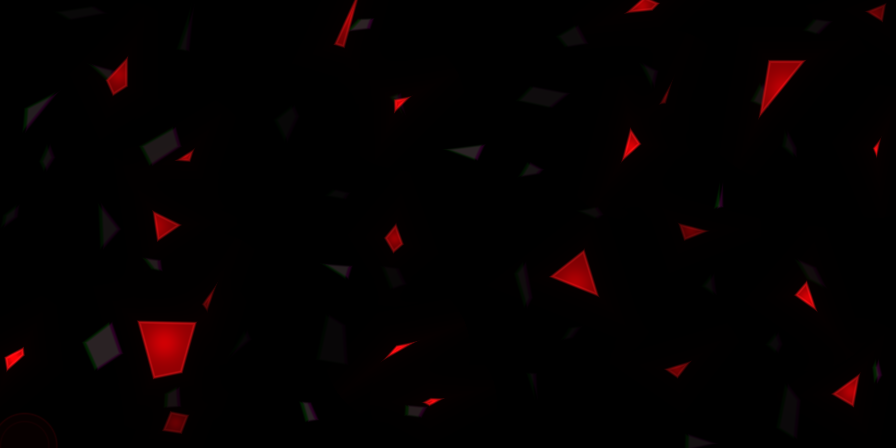
A Shadertoy shader for this background:

```glsl
const int RED_COUNT = 23;
const int GHOST_COUNT = 40;
const float RED_MIN_RADIUS = 0.032;
const float RED_EXTRA_RADIUS = 0.064;
const float GHOST_MIN_RADIUS = 0.022;
const float GHOST_EXTRA_RADIUS = 0.045;
const float EDGE_SOFTNESS = 0.0035;
const float RIM_WIDTH = 0.007;
const float FRINGE_SHIFT = 0.0035;
const float HALO_REACH = 0.03;
const float HALO_STRENGTH = 0.035;
const vec3 RED = vec3(1.0, 0.0, 0.02);
const vec3 RIM_COLOR = vec3(0.22, 0.07, 0.07);
const vec3 GHOST_COLOR = vec3(1.0, 0.82, 0.87);
const vec3 RING_COLOR = vec3(0.13, 0.0, 0.005);
const vec2 RING_CENTER = vec2(0.055, 0.005);
const float RING_RADIUS = 0.072;
const vec2 SPREAD_STEP = vec2(0.7549, 0.5698);
const float TAU = 6.28319;

vec4 hash4(float n) {
    vec4 p = fract(n * vec4(0.1031, 0.1030, 0.0973, 0.1099));
    p += dot(p, p.wzxy + 33.33);
    return fract((p.xxyz + p.yzzw) * p.zywx);
}

// Evenly spread but irregular positions
vec2 scatter(float index, vec2 offset, vec2 jitter, float aspect) {
    vec2 cell = fract(offset + index * SPREAD_STEP + 0.1 * (jitter - 0.5));
    return cell * vec2(aspect, 1.0);
}

vec2 shardCorner(int k, int sides, vec4 jitter, float radius, float flatness, float turn) {
    int id = k % sides;
    float angle = TAU * (float(id) + 0.75 * (jitter[id] - 0.5)) / float(sides);
    vec2 v = radius * vec2(cos(angle), flatness * sin(angle));
    float c = cos(turn), s = sin(turn);
    return vec2(c * v.x - s * v.y, s * v.x + c * v.y);
}

// Convex polygon as the intersection of its edge half-planes
float shardDistance(vec2 p, int sides, vec4 jitter, float radius, float flatness, float turn) {
    float d = -1.0;
    vec2 a = shardCorner(0, sides, jitter, radius, flatness, turn);
    for (int k = 1; k <= sides; k++) {
        vec2 b = shardCorner(k, sides, jitter, radius, flatness, turn);
        vec2 edge = normalize(b - a);
        d = max(d, dot(p - a, vec2(edge.y, -edge.x)));
        a = b;
    }
    return d;
}

float cover(float d) {
    return 1.0 - smoothstep(-EDGE_SOFTNESS, EDGE_SOFTNESS, d);
}

// Dim grey shards with green and magenta fringes
vec3 ghostLayer(vec2 uv, float aspect) {
    vec3 light = vec3(0.0);
    for (int i = 0; i < GHOST_COUNT; i++) {
        float n = float(i);
        vec4 place = hash4(n + 211.0), look = hash4(n + 467.0), jitter = hash4(n + 811.0);
        vec2 p = uv - scatter(n, vec2(0.31, 0.12), place.xy, aspect);
        float radius = GHOST_MIN_RADIUS + GHOST_EXTRA_RADIUS * look.x * look.x;
        if (length(p) > radius + 0.02) continue;
        int sides = place.z < 0.35 ? 3 : 4;
        float flatness = mix(0.25, 0.85, look.y);
        float turn = TAU * look.z;
        vec2 shift = vec2(FRINGE_SHIFT, 0.0);
        float green = cover(shardDistance(p + shift, sides, jitter, radius, flatness, turn));
        float magenta = cover(shardDistance(p - shift, sides, jitter, radius, flatness, turn));
        float level = 0.03 + 0.14 * pow(look.w, 2.5);
        light += level * GHOST_COLOR * vec3(magenta, green, magenta);
    }
    return light;
}

// Bright red shards, few large and many small
vec3 redLayer(vec3 color, vec2 uv, float aspect) {
    for (int i = 0; i < RED_COUNT; i++) {
        float n = float(i);
        float rank = 1.0 - n / float(RED_COUNT);
        float large = pow(rank, 4.0);
        vec4 place = hash4(n + 37.0), look = hash4(n + 131.0), jitter = hash4(n + 307.0);
        vec2 p = uv - scatter(n, vec2(0.14, 0.24), place.xy, aspect);
        float radius = RED_MIN_RADIUS * mix(0.6, 1.2, look.x) + RED_EXTRA_RADIUS * large;
        if (length(p) > radius + 4.0 * HALO_REACH) continue;
        int sides = place.z < 0.55 ? 3 : 4;
        float flatness = mix(mix(0.22, 0.75, look.y), 0.9, smoothstep(0.5, 0.8, large));
        float turn = mix(0.1, 1.5, look.z);
        float d = shardDistance(p, sides, jitter, radius, flatness, turn);
        float level = mix(mix(0.3, 1.0, look.w), 0.72, large);
        float core = exp(-dot(p, p) / (0.2 * radius * radius));
        float rim = smoothstep(-RIM_WIDTH, -0.3 * RIM_WIDTH, d);
        vec3 fill = RED * level * (0.78 + 0.35 * core) + RIM_COLOR * rim * level;
        color += RED * HALO_STRENGTH * level * exp(-max(d, 0.0) / HALO_REACH);
        color = mix(color, fill, cover(d));
    }
    return color;
}

// Faint double ring in the corner
vec3 cornerRing(vec2 uv) {
    float r = length(uv - RING_CENTER);
    float outer = cover(abs(r - RING_RADIUS) - 0.001);
    float inner = cover(abs(r - 0.75 * RING_RADIUS) - 0.001);
    float disc = cover(r - RING_RADIUS);
    return RING_COLOR * (outer + 0.5 * inner + 0.2 * disc);
}

void mainImage(out vec4 fragColor, in vec2 fragCoord) {
    vec2 uv = fragCoord / iResolution.y;
    float aspect = iResolution.x / iResolution.y;
    vec3 color = ghostLayer(uv, aspect) + cornerRing(uv);
    color = redLayer(color, uv, aspect);
    fragColor = vec4(clamp(color, 0.0, 1.0), 1.0);
}
```
